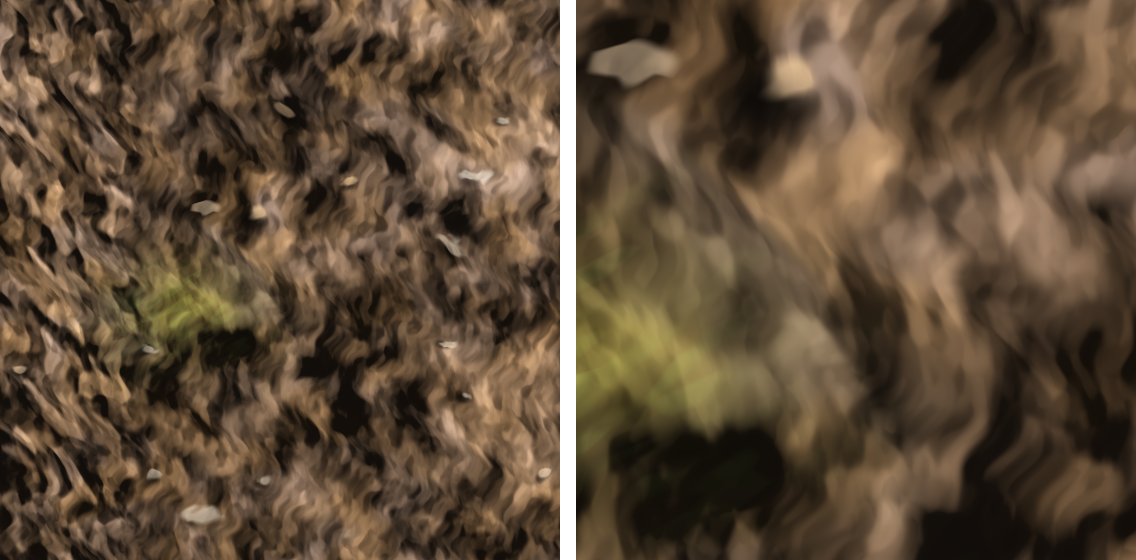
Left, the full canvas; right, a detail of the centre.
This texture is drawn by a Shadertoy shader. Its source:

```glsl
// Rough brown soil: soft upright clods, a crisper gritty strip, pale pebbles and a mossy patch.

#define MEAN_TONE    0.375
#define CONTRAST     1.08
#define STRIP_EDGE   0.245
#define PEBBLES      15
#define MOSS_CENTER  vec2(0.32, 0.44)
#define MOSS_COLOR   vec3(0.78, 0.92, 0.56)
#define PEBBLE_WARM  vec3(0.80, 0.66, 0.49)
#define PEBBLE_COOL  vec3(0.74, 0.69, 0.63)

vec2 hash22(vec2 p) {
    vec3 q = fract(p.xyx * vec3(0.1031, 0.1030, 0.0973));
    q += dot(q, q.yzx + 33.33);
    return fract((q.xx + q.yz) * q.zy);
}

// Smooth cellular noise centred on zero; a higher sharpness gives crisper cells.
float cells(vec2 p, float sharpness) {
    vec2 base = floor(p), f = p - base;
    float sum = 0.0, total = 0.0;
    for (int y = -1; y <= 1; y++)
    for (int x = -1; x <= 1; x++) {
        vec2 cell = vec2(x, y);
        vec2 d = cell + hash22(base + cell + 71.0) - f;
        float w = exp(-sharpness * dot(d, d));
        sum += w * hash22(base + cell + 19.0).x;
        total += w;
    }
    return sum / total - 0.5;
}

// Layered sines bend the clods out of their regular lattice.
vec2 warp(vec2 p) {
    vec2 w = sin(p.yx * vec2(23.0, 19.0) + vec2(1.0, 4.0)) * 0.011;
    w += sin(p.yx * vec2(57.0, 49.0) + p * 31.0) * 0.005;
    return w + sin(p.yx * vec2(131.0, 117.0) + p * 67.0) * 0.0018;
}

// Broad, soft clods with dark hollows.
float clods(vec2 p) {
    float t = 0.34 * cells(p * vec2(15.0, 12.0), 7.0);
    t += 0.38 * cells(p * vec2(34.0, 23.0) + 8.0, 7.0);
    return t + 0.27 * cells(p * vec2(78.0, 46.0) + 31.0, 6.0);
}

// Small leaning grains, lit from the upper right.
float grit(vec2 p) {
    p.x += 0.28 * p.y;
    vec2 q = p * vec2(46.0, 27.0);
    float t = 0.40 * cells(q, 10.0);
    t += 0.22 * (cells(q, 8.0) - cells(q + vec2(0.45, 0.35), 8.0));
    t += 0.22 * cells(p * vec2(19.0, 15.0) + 5.0, 7.0);
    return t + 0.22 * cells(p * vec2(95.0, 60.0) + 13.0, 7.0);
}

void mainImage(out vec4 fragColor, in vec2 fragCoord) {
    vec2 uv = fragCoord / iResolution.xy;
    vec2 p = uv + warp(uv);

    // Tone of the two kinds of ground
    float broad = cells(uv * 5.0 + 3.0, 5.0);
    float strip = 1.0 - smoothstep(-0.02, 0.02, p.x - STRIP_EDGE);
    float relief = mix(clods(p), grit(p), strip) + 0.24 * broad;
    relief += 0.09 * cells(p * vec2(160.0, 85.0), 6.0);
    float tone = MEAN_TONE + CONTRAST * relief;
    tone += 0.05 * (smoothstep(0.1, 0.7, uv.y) - 0.6) * strip;
    tone = max(tone, 0.07 + 0.15 * max(tone, 0.0));

    // Brown ramp with slight warm and grey drifts
    vec3 color = tone * vec3(1.0, 0.745 + 0.09 * tone, 0.515 + 0.17 * tone);
    float drift = cells(p * 17.0 + 47.0, 6.0);
    color *= 1.0 + drift * vec3(0.10, 0.02, -0.22);

    // Moss tint, with slanting blades inside the patch
    vec2 m = (p - MOSS_CENTER) / vec2(0.13, 0.09);
    float moss = exp(-dot(m, m));
    vec2 along = vec2(uv.x + uv.y * 0.6, uv.y - uv.x * 0.6);
    float blades = cells(along * vec2(22.0, 75.0), 8.0);
    color *= mix(vec3(1.0), MOSS_COLOR, moss * 0.85);
    color += moss * max(blades, 0.0) * vec3(0.10, 0.19, 0.08);

    // Scattered pale pebbles with a shadow at the lower left
    for (int i = 0; i < PEBBLES; i++) {
        vec2 seed = hash22(vec2(float(i) + 2.0, 37.0));
        vec2 look = hash22(vec2(float(i) + 5.0, 91.0));
        float radius = mix(0.008, 0.026, look.x * look.x * look.x);
        vec2 d = (p - seed) / (radius * vec2(1.35, 0.9));
        float edge = length(d) + 0.9 * cells(p * 60.0 + seed * 9.0, 7.0);
        float shade = 1.0 - smoothstep(0.4, 1.6, length(d + vec2(0.5, 0.8)));
        color *= 1.0 - 0.45 * shade;
        vec3 stone = mix(PEBBLE_WARM, PEBBLE_COOL, look.y);
        stone *= 0.92 + 0.8 * relief + 0.08 * d.y;
        color = mix(color, stone, 0.85 * (1.0 - smoothstep(0.55, 1.25, edge)));
    }

    fragColor = vec4(clamp(color, 0.0, 1.0), 1.0);
}
```
